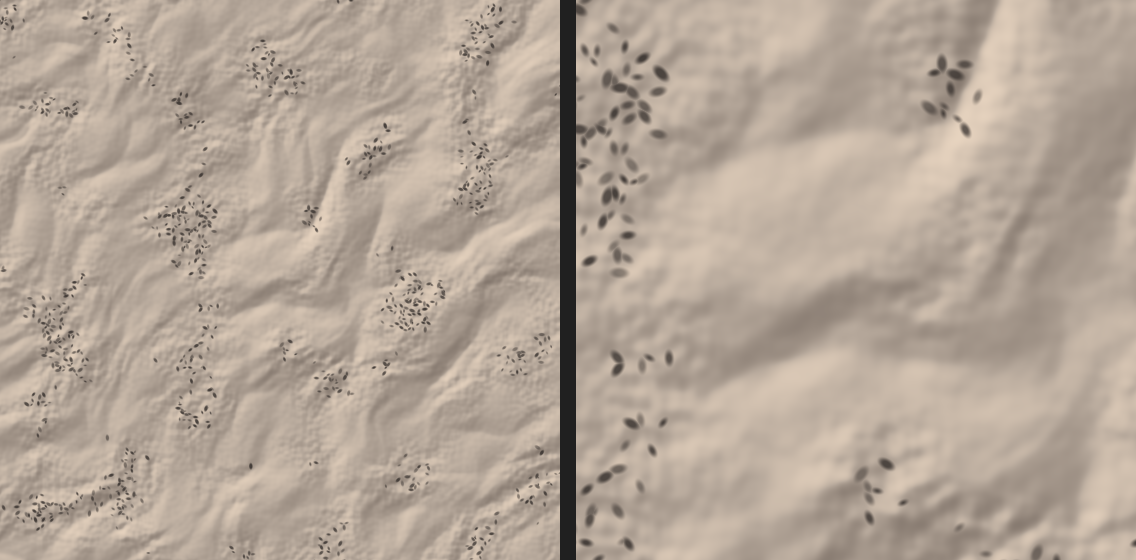
Left, the full canvas; right, a detail of the centre.
Give the GLSL for this texture, as a WebGL 2 fragment shader.

```glsl
#version 300 es
precision highp float;

#define SAND vec3(0.715, 0.660, 0.608)
#define LIT vec3(0.940, 0.860, 0.775)
#define SHADE vec3(0.390, 0.345, 0.315)
#define SPECK vec3(0.240, 0.215, 0.200)
#define TO_LIGHT vec2(-0.6, 0.8)
#define FLOW_ANGLE 0.82
#define MOUND_FREQ vec2(3.7, 6.4)
#define MOUND_HEIGHT 0.0155
#define LUMP_HEIGHT 0.0042
#define GRAIN_HEIGHT 0.0011
#define SPECK_CELLS 125.0
#define SPECK_DENSITY 0.55

uniform vec2 u_resolution;
out vec4 fragColor;

float hash(vec2 c) {
    vec3 v = fract(c.xyx * 0.1031);
    v += dot(v, v.yzx + 33.33);
    return fract((v.x + v.y) * v.z);
}

float cornerRamp(vec2 cell, vec2 offset) {
    float a = 6.2832 * hash(cell);
    return dot(vec2(cos(a), sin(a)), offset);
}

// Gradient noise, roughly -0.7 to 0.7
float noise(vec2 p) {
    vec2 i = floor(p), f = p - i;
    vec2 u = f * f * f * (f * (f * 6.0 - 15.0) + 10.0);
    vec2 e = vec2(1.0, 0.0);
    return mix(mix(cornerRamp(i, f), cornerRamp(i + e.xy, f - e.xy), u.x),
               mix(cornerRamp(i + e.yx, f - e.yx), cornerRamp(i + e.xx, f - e.xx), u.x), u.y);
}

// Rounded humps separated by softened creases
float billow(vec2 p, float softness) {
    float n = noise(p);
    return sqrt(n * n + softness * softness);
}

vec2 warp(vec2 p, float freq) {
    return vec2(noise(p * freq + 17.3), noise(p * freq + 61.9));
}

float roughness(vec2 p) {
    return noise(p * 8.0 + 40.7) + 0.35 * noise(p * 19.0 + 8.1);
}

float sandHeight(vec2 p) {
    float rough = smoothstep(-0.25, 0.35, roughness(p));
    vec2 q = p + 0.070 * warp(p, 5.0) + 0.018 * warp(p, 15.0);
    float c = cos(FLOW_ANGLE), s = sin(FLOW_ANGLE);
    vec2 flow = vec2(c * q.x + s * q.y, c * q.y - s * q.x);

    // Large mounds, lumps riding on them, and wrinkles along the flow
    float swell = 0.85 + 0.8 * noise(p * 2.3 + 5.2);
    float h = MOUND_HEIGHT * swell * billow(flow * MOUND_FREQ + 3.4, 0.045);
    h += LUMP_HEIGHT * billow(flow * MOUND_FREQ * vec2(2.4, 2.0) + 29.6, 0.06);
    h += 0.0011 * noise(flow * vec2(13.0, 36.0) + 71.5);

    // Fine disturbed surface, stronger in rough patches
    float grain = noise(q * 42.0 + 12.8) + 0.45 * noise(p * 95.0 + 50.3);
    return h + GRAIN_HEIGHT * (0.25 + 1.1 * rough) * grain;
}

// Coverage of small dark crumbs gathered in the rough patches
float specks(vec2 p, float pixel) {
    vec2 g = p * SPECK_CELLS, base = floor(g);
    float cover = 0.0, edge = max(0.22, pixel * SPECK_CELLS);
    for (int y = -1; y <= 1; y++) {
        for (int x = -1; x <= 1; x++) {
            vec2 cell = base + vec2(x, y);
            vec2 seed = vec2(hash(cell + 11.0), hash(cell + 57.0));
            vec2 center = cell + seed;
            float density = SPECK_DENSITY * smoothstep(0.16, 0.55, roughness(center / SPECK_CELLS));
            float present = step(hash(cell + 93.0), density);
            float a = 3.1416 * hash(cell + 131.0);
            vec2 d = g - center;
            d = vec2(cos(a) * d.x + sin(a) * d.y, cos(a) * d.y - sin(a) * d.x);
            float r = length(d * vec2(0.7, 1.25));
            float size = mix(0.18, 0.45, seed.x);
            float strength = mix(0.45, 0.95, seed.y);
            cover = max(cover, present * strength * (1.0 - smoothstep(size - edge, size + edge, r)));
        }
    }
    return cover;
}

void main() {
    float side = min(u_resolution.x, u_resolution.y);
    vec2 p = gl_FragCoord.xy / side;

    // Slope facing the light, measured across a short span
    vec2 span = 0.0022 * TO_LIGHT;
    float slope = (sandHeight(p - span) - sandHeight(p + span)) / (2.0 * length(span));
    float tone = slope + 0.035 * noise(p * 4.0 + 88.2);

    // Soft roll-off into warm highlights and deeper shadows
    vec3 color = tone > 0.0
        ? mix(SAND, LIT, 1.0 - exp(-tone / 0.2))
        : mix(SAND, SHADE, 1.0 - exp(tone / 0.32));

    color = mix(color, SPECK, specks(p, 1.0 / side));
    fragColor = vec4(color, 1.0);
}
```
